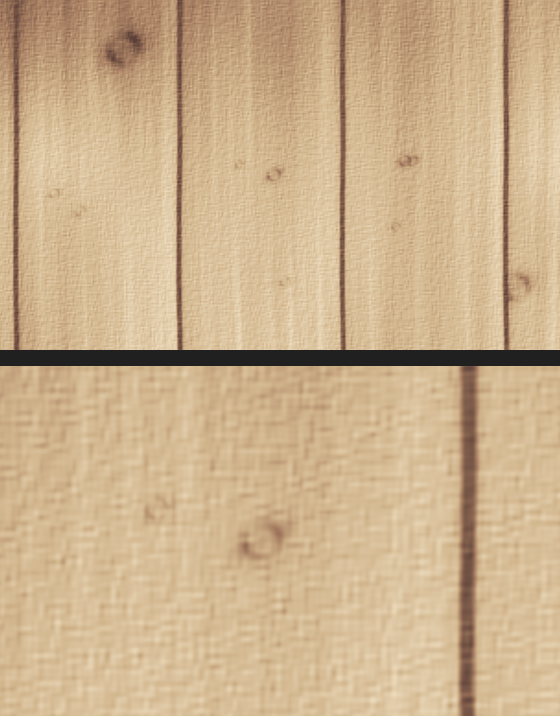
Top: the whole. Bottom: its middle third, enlarged.
Write a WebGL 1 fragment shader that draws this texture.

```glsl
precision highp float;

// Upright pine planks with dark soft seams, knots and a pressed canvas weave.
// Stretched noise gives the grain, knots bend it, and one tone value, darkened
// by seams and the upper left shade, picks the colour from a brown ramp.

uniform vec2 u_resolution;

#define PITCH 0.4665        // plank width, in canvas heights
#define FIRST_SEAM 0.046    // position of the leftmost seam
#define SEAM_HALF 0.0075    // half width of the dark gap
#define BASE_TONE 0.80
#define TOP_SHADE 0.22
#define CORNER_SHADE 0.26
#define GRAIN 0.25
#define WEAVE_SCALE 190.0   // threads per canvas height
#define WEAVE_DEPTH 0.15

const float PI = 3.14159265;
const vec3 GAP_BROWN = vec3(0.36, 0.25, 0.22);
const vec3 SHADE_BROWN = vec3(0.66, 0.50, 0.385);
const vec3 PINE = vec3(0.82, 0.71, 0.55);
const vec3 PALE_PINE = vec3(0.92, 0.85, 0.73);

float hash(vec2 p) {
    return fract(sin(dot(p, vec2(127.1, 311.7))) * 43758.5453);
}

float noise(vec2 p) {
    vec2 cell = floor(p);
    vec2 f = fract(p);
    f = f * f * (3.0 - 2.0 * f);
    return mix(mix(hash(cell), hash(cell + vec2(1.0, 0.0)), f.x),
               mix(hash(cell + vec2(0.0, 1.0)), hash(cell + 1.0), f.x), f.y);
}

// Height of the crossed threads.
float weave(vec2 p) {
    p *= WEAVE_SCALE;
    return noise(p * vec2(0.35, 1.0)) + noise(p * vec2(1.0, 0.35) + 57.0);
}

// x: sideways bend of the grain, y: darkness of the knot.
vec2 knot(vec2 offset, float radius, float strength) {
    vec2 q = offset / radius;
    float dist = length(q * vec2(0.95, 1.0));
    float side = dot(q, vec2(0.8, 0.6)) / (dist + 0.1);
    float rim = exp(-9.0 * (dist - 1.0) * (dist - 1.0));
    float smudge = exp(-1.3 * (dist - 1.2) * (dist - 1.2));
    float core = exp(-2.5 * dist * dist);
    float dark = rim * (0.10 + 0.22 * side * side)
               + smudge * 0.16 * side * side + core * 0.16;
    vec2 reach = q * vec2(0.5, 0.28);
    return vec2(-0.6 * offset.x * exp(-dot(reach, reach)), dark * strength);
}

// Sums one main knot and two faint ones on a plank.
vec2 plankKnots(vec2 local, float plank) {
    vec2 total = vec2(0.0);
    for (int k = 0; k < 3; k++) {
        vec2 seed = vec2(plank + 3.0, float(k) * 7.0 + 2.0);
        vec2 center = vec2(0.15 + 0.7 * hash(seed), 0.05 + 0.6 * hash(seed + 31.0));
        float radius = 0.008 + 0.006 * hash(seed + 11.0);
        float strength = 0.5;
        if (k == 0) {
            center = vec2(0.66 - 0.02 * plank - 0.06 * plank * plank,
                          0.76 - 0.16 * plank + 0.1 * cos(PI * plank));
            radius = min(0.012 + 0.011 * (plank - 1.6) * (plank - 1.6), 0.040);
            strength = 0.65 + 9.0 * radius;
        }
        total += knot(local - center * vec2(PITCH, 1.0), radius, strength);
    }
    return total;
}

// Long fibres of several widths, centred on zero, with thin pale streaks.
float fibres(float x, float y, float seed) {
    float broad = noise(vec2(x * 22.0 + seed, y * 0.9)) - 0.5;
    float middle = noise(vec2(x * 70.0 + seed, y * 1.6 + 9.0)) - 0.5;
    float fine = noise(vec2(x * 170.0 + seed, y * 5.0 + 4.0)) - 0.5;
    float streak = pow(noise(vec2(x * 48.0 + seed, y * 1.1 + 21.0)), 5.0);
    return 0.45 * broad + 0.32 * middle + 0.25 * fine + 0.45 * streak - 0.07;
}

vec3 pineRamp(float tone) {
    vec3 color = mix(GAP_BROWN, SHADE_BROWN, clamp(tone / 0.4, 0.0, 1.0));
    color = mix(color, PINE, clamp((tone - 0.4) / 0.3, 0.0, 1.0));
    return mix(color, PALE_PINE, clamp((tone - 0.7) / 0.3, 0.0, 1.0));
}

void main() {
    vec2 p = gl_FragCoord.xy / u_resolution.y;

    // Plank layout, with slightly uneven edges
    float wobble = 0.004 * (noise(vec2(p.y * 5.0, 3.0)) - 0.5);
    float across = (p.x + wobble - FIRST_SEAM) / PITCH;
    float plank = floor(across);
    float left = fract(across) * PITCH;
    float right = PITCH - left;

    // Broad light and stains
    float high = smoothstep(0.5, 1.0, p.y);
    float tone = BASE_TONE - TOP_SHADE * high;
    tone -= CORNER_SHADE * high * (1.0 - smoothstep(0.0, 0.95, p.x));
    tone += 0.16 * (noise(p * vec2(5.0, 3.5) + 8.0) - 0.5);
    tone += 0.05 * (hash(vec2(plank, 5.0)) - 0.5);

    // Grain bent by knots
    vec2 knots = plankKnots(vec2(left, p.y), plank);
    float sway = 0.025 * (noise(vec2(p.y * 1.7, plank * 4.0)) - 0.5);
    tone += GRAIN * fibres(left + knots.x + sway, p.y, plank * 37.0) - knots.y;

    // Seams: rounded edges, a lit right edge on alternate planks, a dark gap
    tone += 0.13 * exp(-pow((right - 0.03) / 0.025, 2.0)) * (1.0 - mod(plank, 2.0));
    tone -= 0.22 * exp(-left / 0.016) + 0.16 * exp(-right / 0.010);
    float gap = 1.0 - smoothstep(SEAM_HALF * 0.35, SEAM_HALF * 1.5, min(left, right));
    tone = mix(tone, 0.03 + 0.12 * noise(p * vec2(60.0, 25.0)), gap * 0.9);

    // Raking light over the weave
    tone += WEAVE_DEPTH * (weave(p) - weave(p + vec2(-0.003, 0.003)));

    gl_FragColor = vec4(pineRamp(tone), 1.0);
}
```
